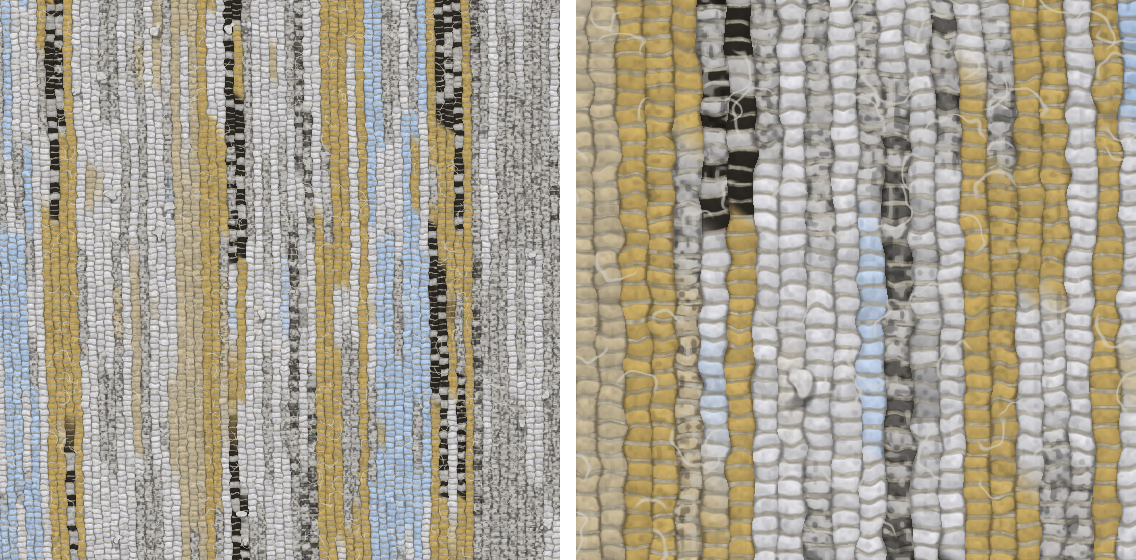
Left, the full canvas; right, a detail of the centre.
Give the GLSL for this texture, as a Shadertoy shader.

```glsl
float hash(vec2 p) {
    return fract(sin(dot(p, vec2(127.1, 311.7))) * 43758.547);
}

float noise(vec2 p) {
    vec2 i = floor(p), f = fract(p);
    f = f * f * (3.0 - 2.0 * f);
    return mix(mix(hash(i), hash(i + vec2(1, 0)), f.x),
               mix(hash(i + vec2(0, 1)), hash(i + vec2(1, 1)), f.x), f.y);
}

// 1 where a strip lies in a band and its lengthwise streak is below the share
float run(float x, float from, float to, float share, float column, float y, float seed) {
    float streak = noise(vec2(column + seed * 71.0, y * 4.5 + seed));
    return step(from, x) * step(x, to) * smoothstep(share + 0.03, share - 0.03, streak);
}

// Colour of the rag strip; alpha is its roughness
vec4 strip(float x, float y, vec2 cell) {
    vec3 white = vec3(0.835, 0.835, 0.85), grey = vec3(0.72, 0.715, 0.71);
    vec3 ochre = vec3(0.75, 0.64, 0.38), sand = vec3(0.765, 0.705, 0.58);
    vec3 blue = vec3(0.69, 0.78, 0.895), black = vec3(0.17, 0.155, 0.135);
    float c = cell.x, pick = hash(cell + 9.0);

    // Pale ground with rough grey strips
    float rough = run(x, -1.0, 2.0, 0.36, c, y, 1.0);
    rough = max(rough, run(x, 0.84, 2.0, 0.55, c, y, 2.0));
    vec3 col = mix(white, grey, rough);
    col = mix(col, sand, run(x, 0.14, 0.52, 0.1, c, y, 3.0));
    col = mix(col, blue, 0.7 * run(x, 0.29, 0.53, 0.1, c, y, 4.0));

    // Coloured bands
    float b = run(x, -0.1, 0.06, 0.62, c, y, 5.0) + run(x, 0.655, 0.77, 0.58, c, y, 6.0);
    float t = run(x, 0.315, 0.362, 0.75, c, y, 7.0);
    float o = run(x, 0.08, 0.139, 0.9, c, y, 8.0) + run(x, 0.358, 0.437, 0.62, c, y, 9.0)
            + run(x, 0.56, 0.656, 0.68, c, y, 10.0) + run(x, 0.77, 0.837, 0.85, c, y, 11.0)
            + run(x, 0.66, 0.77, 0.1, c, y, 12.0);
    col = mix(col, blue, b);
    col = mix(col, sand, t);
    col = mix(col, ochre, min(o, 1.0));
    rough *= 1.0 - 0.8 * clamp(b + t + o, 0.0, 1.0);

    // Black strips broken by grey stitches, and charcoal marl
    float k = run(x, 0.092, 0.12, 0.62, c, y, 13.0) + run(x, 0.405, 0.432, 0.6, c, y, 14.0)
            + run(x, 0.772, 0.822, 0.52, c, y, 15.0);
    col = mix(col, mix(grey, black, step(pick, 0.64)), k);
    float marl = run(x, 0.522, 0.555, 0.5, c, y, 16.0) + run(x, 0.837, 0.853, 0.6, c, y, 17.0)
               + run(x, 0.9, 1.1, 0.12, c, y, 18.0);
    col = mix(col, mix(grey, vec3(0.37, 0.36, 0.345), step(pick, 0.38)), marl);
    return vec4(col, max(rough, marl));
}

void mainImage(out vec4 fragColor, in vec2 fragCoord) {
    vec2 p = fragCoord / iResolution.xy;

    // Slanting, wavering columns with half-step offset rows
    float u = p.x + (p.y - 0.5) * 0.03 * (1.0 - p.x);
    u += 0.007 * (noise(p * vec2(9.0, 7.0)) - 0.5) + 0.005 * (noise(p * vec2(70.0, 80.0)) - 0.5);
    float column = floor(u * 64.0);
    float row = p.y * 96.0 + 0.5 * mod(column, 2.0) + 1.4 * noise(vec2(column, p.y * 9.0));
    row += 0.35 * (noise(p * vec2(130.0, 60.0) + 17.0) - 0.5);
    vec2 cell = vec2(column, floor(row));
    vec2 q = fract(vec2(u * 64.0, row)) - 0.5;
    float tone = hash(cell);

    // Rounded bump of rag between cream warp threads
    vec4 rag = strip((column + 0.5) / 64.0, p.y + q.x * 0.012, cell);
    float grain = 0.6 * noise(p * vec2(260.0, 330.0)) + 0.4 * noise(p * vec2(560.0, 480.0));
    vec2 size = vec2(0.29, 0.19) - rag.a * vec2(0.05, 0.04) * (0.5 + tone);
    float d = length(max(abs(q + vec2(0.14 * (tone - 0.5), 0.0)) - size, 0.0));
    float bump = smoothstep(0.27, 0.11, d + (0.1 + 0.15 * rag.a) * (grain - 0.5));
    float thread = smoothstep(0.3, 0.42, abs(q.y)) * smoothstep(0.54, 0.36, abs(q.x));
    vec3 cream = vec3(0.76, 0.735, 0.67) * (0.78 + 0.32 * grain);
    vec3 gap = mix(rag.rgb * 0.5 + vec3(0.07, 0.06, 0.045), cream, thread * (0.5 + 0.4 * hash(cell + 5.0)));
    vec3 top = rag.rgb * (0.94 + 0.11 * tone) * (1.0 + 0.14 * q.y - 0.35 * q.x * q.x);
    top *= 0.92 + 0.16 * grain;
    vec3 col = mix(gap, top, bump);

    // Frayed flecks on rough strips
    float fleck = noise(p * vec2(290.0, 240.0) + 40.0);
    col *= 1.0 - (0.07 + 0.24 * rag.a) * smoothstep(0.55, 0.85, fleck);
    col = mix(col, vec3(0.8, 0.79, 0.77), 0.5 * rag.a * smoothstep(0.4, 0.15, fleck));

    // Loose curled fibres and a few knots
    vec2 g = p * 34.0;
    for (int j = -1; j <= 1; j++)
    for (int i = -1; i <= 1; i++) {
        vec2 id = floor(g) + vec2(i, j);
        vec2 v = g - id - vec2(hash(id + 3.0), hash(id + 7.0));
        float turn = 6.283 * hash(id + 11.0), pick = hash(id + 19.0);
        float radius = 0.2 + 0.4 * hash(id + 15.0);
        float wobble = 0.24 * (noise(v * 4.0 + id * 5.0) - 0.5);
        float arc = abs(length(v) - radius + wobble);
        float open = smoothstep(0.0, 0.2, dot(v, vec2(cos(turn), sin(turn))));
        float fibre = smoothstep(0.05, 0.01, arc) * open * step(pick, 0.55);
        col = mix(col, vec3(0.83, 0.82, 0.79), fibre * 0.6);
        float blob = length(v * vec2(1.0, 0.8)) + 2.0 * wobble;
        float knot = step(0.988, pick);
        col *= 1.0 - 0.35 * knot * smoothstep(0.34, 0.2, blob + 0.3 * v.y);
        col = mix(col, vec3(0.87, 0.865, 0.86) * (0.8 + 0.25 * grain),
                  knot * smoothstep(0.25, 0.15, blob));
    }

    fragColor = vec4(clamp(col, 0.0, 1.0), 1.0);
}
```
